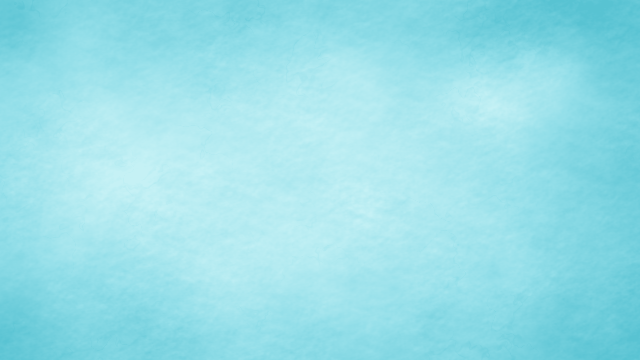
Write a Shadertoy shader that draws this texture.

```glsl
// Weathered aqua plaster: broad pools of pale light fade to deeper edges,
// broken up by cloudy blotches, then by a fine embossed grain and faint
// creases. Every layer adds to one tone that is mapped to a colour ramp.

const vec3 DEEP_AQUA = vec3(0.41, 0.795, 0.85);
const vec3 MID_AQUA  = vec3(0.575, 0.872, 0.912);
const vec3 PALE_AQUA = vec3(0.735, 0.932, 0.952);

float hash(vec2 cell) {
    return fract(sin(dot(cell, vec2(127.1, 311.7))) * 43758.5453);
}

float valueNoise(vec2 p) {
    vec2 cell = floor(p);
    vec2 f = fract(p);
    f = f * f * (3.0 - 2.0 * f);
    float low = mix(hash(cell), hash(cell + vec2(1.0, 0.0)), f.x);
    float high = mix(hash(cell + vec2(0.0, 1.0)), hash(cell + vec2(1.0)), f.x);
    return mix(low, high, f.y);
}

vec2 rotate(vec2 p, float angle) {
    float c = cos(angle), s = sin(angle);
    return vec2(c * p.x - s * p.y, s * p.x + c * p.y);
}

// Layered noise, centred on zero
float fbm(vec2 p, int octaves) {
    float sum = 0.0, weight = 0.5;
    for (int i = 0; i < octaves; i++) {
        sum += weight * (valueNoise(p) - 0.5);
        p = rotate(p, 0.65) * 2.03 + 17.3;
        weight *= 0.5;
    }
    return sum;
}

// Soft elliptical glow, turned by an angle
float pool(vec2 p, vec2 centre, vec2 radius, float angle) {
    vec2 d = rotate(p - centre, -angle) / radius;
    return exp(-dot(d, d));
}

// Large light and shade, with darker borders
float lighting(vec2 p, float width) {
    float tone = 0.62;
    tone += 0.40 * pool(p, vec2(0.42, 0.53), vec2(0.52, 0.24), 0.1);
    tone += 0.30 * pool(p, vec2(0.98, 0.36), vec2(0.38, 0.24), 0.5);
    tone += 0.42 * pool(p, vec2(1.43, 0.75), vec2(0.30, 0.09), 0.5);
    tone += 0.20 * pool(p, vec2(0.92, 0.82), vec2(0.22, 0.20), 0.0);
    tone -= 0.26 * pool(p, vec2(1.50, 0.94), vec2(0.32, 0.10), 0.15);
    tone -= 0.12 * pool(p, vec2(1.20, 0.66), vec2(0.16, 0.10), 0.5);
    tone -= 0.46 * smoothstep(width - 0.50, width, p.x);
    tone -= 0.30 * (1.0 - smoothstep(0.0, 0.28, p.x));
    tone -= 0.36 * (1.0 - smoothstep(0.0, 0.34, p.y));
    tone -= 0.32 * smoothstep(0.66, 1.0, p.y);
    return tone;
}

// Slope of a noise surface lit from the upper left
float emboss(vec2 p, float scale, float angle) {
    vec2 q = rotate(p, angle) * vec2(0.65, 1.0) * scale;
    return fbm(q, 3) - fbm(q + vec2(-0.30, 0.45), 3);
}

// Thin broken lines along the zero level of warped noise
float creases(vec2 p, float scale) {
    vec2 q = p * scale + 1.5 * fbm(p * scale * 1.7, 3);
    float line = 1.0 - smoothstep(0.0, 0.035, abs(fbm(q, 3)));
    return line * smoothstep(0.02, 0.20, fbm(p * 7.0 + 31.0, 3));
}

void mainImage(out vec4 fragColor, in vec2 fragCoord) {
    vec2 p = fragCoord / iResolution.y;
    float width = iResolution.x / iResolution.y;

    // Warp the light so that its borders look stained
    vec2 warp = vec2(fbm(p * 4.0 + 5.0, 4), fbm(p * 4.0 + 45.0, 4));
    float tone = max(lighting(p + 0.16 * warp, width), -0.15);

    // Cloudy blotches, from broad to small
    tone += 0.34 * fbm(p * vec2(3.2, 4.0) + 8.0, 5);
    tone += 0.24 * fbm(rotate(p, 0.4) * vec2(13.0, 17.0), 4);

    // Grain, stronger in some patches than in others
    float roughness = 0.75 + 0.9 * fbm(p * 5.0 + 70.0, 3);
    tone += 0.28 * roughness * emboss(p, 52.0, 0.35);
    tone += 0.20 * roughness * emboss(p + 3.0, 95.0, -0.3);
    tone -= 0.09 * creases(p, 13.0);

    // Colour ramp
    tone = clamp(tone, -0.2, 1.12);
    vec3 colour = tone < 0.5 ? mix(DEEP_AQUA, MID_AQUA, tone * 2.0)
                             : mix(MID_AQUA, PALE_AQUA, tone * 2.0 - 1.0);
    fragColor = vec4(colour, 1.0);
}
```
